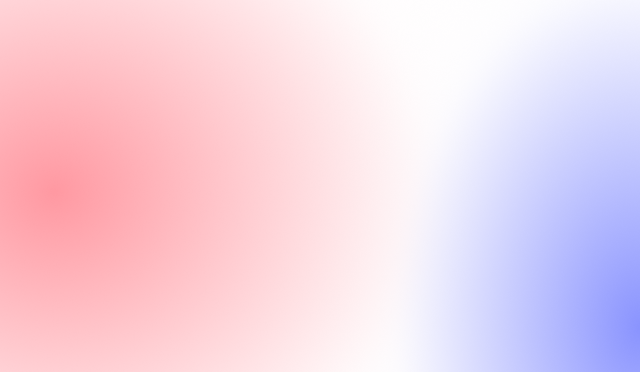
A Shadertoy shader for this background:

```glsl
// Soft background: a coral glow on the left and a blue glow at the lower right,
// each an elliptical falloff that tints a white canvas by multiplication.
// A faint hash dither hides banding in the long gradients.

#define WHITE        vec3(1.0, 0.998, 0.998)
#define CORAL        vec3(1.0, 0.60, 0.635)
#define BLUE         vec3(0.54, 0.58, 1.0)
#define CORAL_CENTER vec2(0.085, 0.484)
#define CORAL_RADIUS vec2(0.59, 0.90)
#define BLUE_CENTER  vec2(1.0, 0.12)
#define BLUE_RADIUS  vec2(0.38, 0.95)
#define RIM_SOFTNESS 0.06
#define DITHER       0.004

// Sine-free hash, 0 to 1
float hash(vec2 p) {
    vec3 q = fract(vec3(p.xyx) * 0.1031);
    q += dot(q, q.yzx + 33.33);
    return fract((q.x + q.y) * q.z);
}

// Linear elliptical falloff: 1 at the center, easing smoothly to 0 at the rim
float glow(vec2 uv, vec2 center, vec2 radius) {
    float strength = 1.0 - length((uv - center) / radius);
    float rounded = 0.5 * (strength + sqrt(strength * strength + RIM_SOFTNESS * RIM_SOFTNESS));
    return clamp(rounded, 0.0, 1.0);
}

void mainImage(out vec4 fragColor, in vec2 fragCoord) {
    vec2 uv = fragCoord / iResolution.xy;

    // Tint the white base with both glows
    vec3 color = WHITE;
    color *= mix(vec3(1.0), CORAL, glow(uv, CORAL_CENTER, CORAL_RADIUS));
    color *= mix(vec3(1.0), BLUE, glow(uv, BLUE_CENTER, BLUE_RADIUS));

    // Break up banding
    color += (hash(fragCoord) - 0.5) * DITHER;

    fragColor = vec4(clamp(color, 0.0, 1.0), 1.0);
}
```
